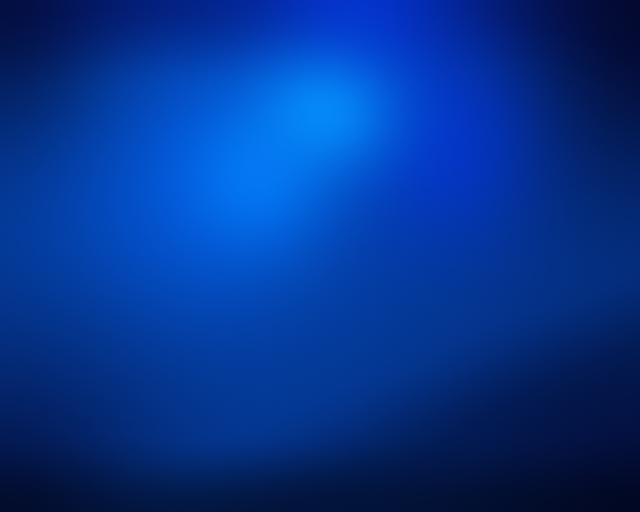
Reproduce this background procedurally as a WebGL 2 fragment shader.

```glsl
#version 300 es
precision highp float;
// Soft deep-blue backdrop: blurred azure glows over a dim, diagonally shaded ground.

#define ASPECT 1.25
#define NAVY vec3(0.012, 0.032, 0.18)
#define SHADE vec3(0.012, 0.13, 0.38)
#define GROUND vec3(0.016, 0.22, 0.58)
#define ROYAL vec3(0.015, 0.205, 0.85)
#define COBALT vec3(0.012, 0.34, 0.86)
#define AZURE vec3(0.012, 0.49, 0.98)
#define PEAK vec3(0.02, 0.58, 1.0)
#define SHADOW_SLOPE 0.415

uniform vec2 u_resolution;
out vec4 fragColor;

// Gaussian falloff around a centre, with separate radii per axis
float glow(vec2 p, vec2 center, vec2 radius) {
    vec2 d = (p - center) / radius;
    return exp(-dot(d, d));
}

// Fine noise that hides banding
float hash(vec2 p) {
    return fract(sin(dot(p, vec2(12.99, 78.23))) * 43758.5);
}

void main() {
    vec2 p = gl_FragCoord.xy / u_resolution * vec2(ASPECT, 1.0);

    // Ground with a diagonal shadow rising to the right
    float side = (p.y - 0.10 - SHADOW_SLOPE * (p.x - 0.41))
               / length(vec2(1.0, SHADOW_SLOPE));
    vec3 color = mix(SHADE, GROUND, smoothstep(-0.16, 0.05, side));

    // Broad light on the left and its lower tail
    color = mix(color, COBALT, 0.85 * glow(p, vec2(0.375, 0.67), vec2(0.36, 0.30)));
    color = mix(color, COBALT, 0.35 * glow(p, vec2(0.375, 0.545), vec2(0.17)));

    // Dark top edge and corners
    color = mix(color, vec3(0.012, 0.04, 0.42), 0.55 * smoothstep(0.82, 1.0, p.y));
    color = mix(color, NAVY, 0.75 * glow(p, vec2(0.0, 1.0), vec2(0.22, 0.30)));
    color = mix(color, NAVY, 0.75 * glow(p, vec2(0.0, 0.0), vec2(0.30, 0.32)));
    color = mix(color, NAVY, 0.85 * glow(p, vec2(1.3, 0.0), vec2(0.40, 0.30)));
    color = mix(color, NAVY, glow(p, vec2(1.3, 1.0), vec2(0.35, 0.40)));

    // Royal blue lights at the top and right of the centre
    color = mix(color, ROYAL, 0.85 * glow(p, vec2(0.70, 1.0), vec2(0.20, 0.28)));
    color = mix(color, ROYAL, 0.70 * glow(p, vec2(0.88, 0.72), vec2(0.17, 0.20)));

    // Two bright cores that merge along a diagonal
    color = mix(color, AZURE, 0.80 * glow(p, vec2(0.497, 0.65), vec2(0.14)));
    color = mix(color, PEAK, 0.85 * glow(p, vec2(0.632, 0.78), vec2(0.145, 0.12)));

    // Fade along the bottom edge
    color *= mix(0.62, 1.0, smoothstep(0.0, 0.16, p.y));

    color += (hash(gl_FragCoord.xy) - 0.5) / 255.0;
    fragColor = vec4(color, 1.0);
}
```
